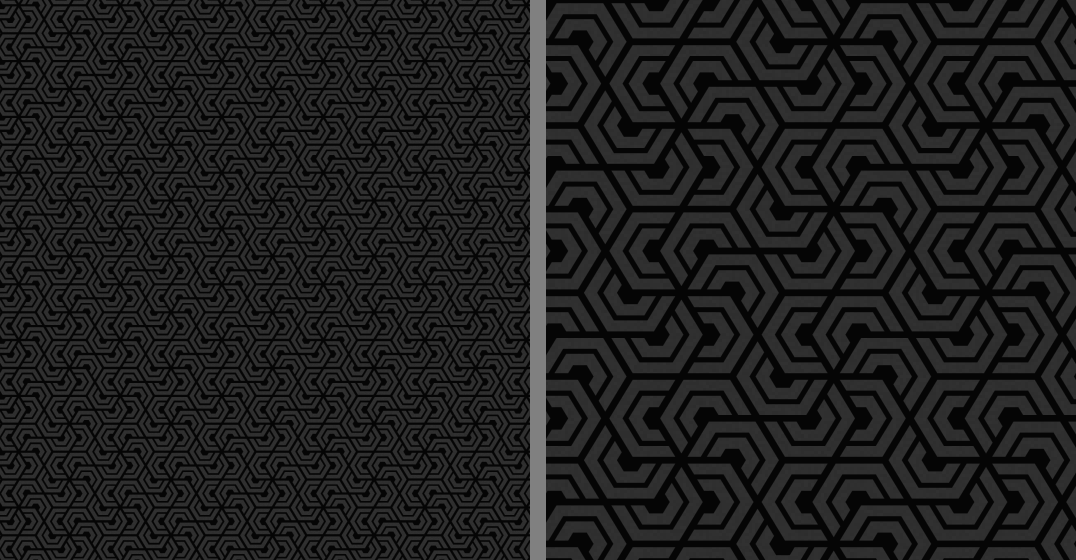
Left: the whole. Right: its middle third, enlarged.
Write a Shadertoy shader that draws this pattern.

```glsl
const float SQRT3 = 1.7320508;

float hash(vec2 p) {
    return fract(sin(dot(p, vec2(127.1, 311.7))) * 43758.5453);
}

mat2 rotation(float angle) {
    float c = cos(angle), s = sin(angle);
    return mat2(c, s, -s, c);
}

// Flat-topped hexagon norm, 1.0 on a hexagon of unit side
float hexNorm(vec2 p) {
    p = abs(p);
    return max(p.y, 0.5 * (SQRT3 * p.x + p.y)) * 2.0 / SQRT3;
}

// Offset from the nearest pinwheel centre, on a hexagonal lattice
vec2 nearestPinwheel(vec2 p) {
    vec2 cell = vec2(6.0, 2.0 * SQRT3);
    vec2 a = p - cell * floor(p / cell + 0.5);
    vec2 b = p - cell * (floor(p / cell) + 0.5);
    return dot(a, a) < dot(b, b) ? a : b;
}

// 1.0 on the grey bands, 0.0 on the dark grooves and cores
float bandMask(vec2 p) {
    vec2 q = nearestPinwheel(p);

    // Fold the six arms into one wedge
    float sector = radians(60.0);
    q = rotation(-sector * floor(atan(q.y, q.x) / sector)) * q;

    // Pick the hexagon on top and the one that cuts into it
    vec2 right = vec2(1.0, 0.0);
    vec2 upper = vec2(0.5, 0.5 * SQRT3);
    vec2 lower = vec2(0.5, -0.5 * SQRT3);
    bool isUpper = q.y > upper.y;
    float ring = hexNorm(q - (isUpper ? upper : right));
    float cutter = hexNorm(q - (isUpper ? right : lower));

    float inner = step(0.27, ring) * step(ring, 0.54);
    float outer = step(0.66, ring) * step(ring, 0.92);
    return (inner + outer) * step(1.08, cutter);
}

void mainImage(out vec4 fragColor, in vec2 fragCoord) {
    // Average a grid of samples to smooth the edges
    const int SAMPLES = 5;
    float band = 0.0;
    for (int j = 0; j < SAMPLES; j++) {
        for (int i = 0; i < SAMPLES; i++) {
            vec2 jitter = (vec2(i, j) + 0.5) / float(SAMPLES) - 0.5;
            vec2 uv = (fragCoord + 1.15 * jitter) / iResolution.xy;
            band += bandMask((uv - vec2(0.4185, 0.592)) / vec2(0.03193, 0.02876));
        }
    }
    band /= float(SAMPLES * SAMPLES);

    // Faint grain on the grey bands
    vec2 speck = floor(fragCoord / iResolution.xy * vec2(484.0, 512.0));
    float grain = (hash(speck) - 0.5) * 0.014;
    float shade = mix(0.02, 0.185 + grain, band);
    fragColor = vec4(vec3(shade), 1.0);
}
```
